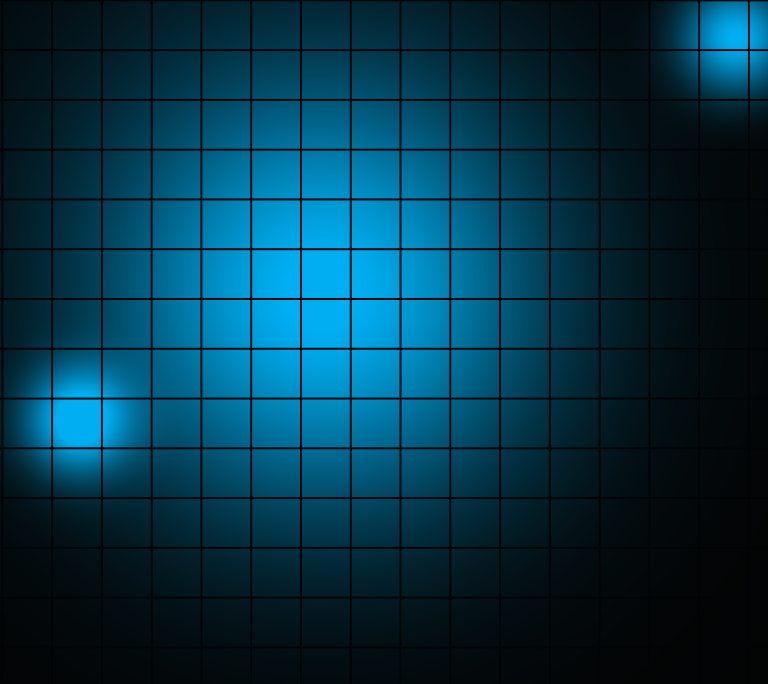
A WebGL 1 fragment shader for this background:

```glsl
precision highp float;
// A black sheet lit from behind by one wide cyan glow and two small lamps,
// overlaid with a thin dark square grid. The lights are summed Gaussians and
// the grid is a repeated line distance; lengths are in canvas heights.

uniform vec2 u_resolution;

const vec3 SHEET_COLOR = vec3(0.012, 0.015, 0.016);
const vec3 LIGHT_COLOR = vec3(0.0, 0.682, 0.945);
const vec3 LINE_COLOR = vec3(0.004, 0.014, 0.02);

const float GRID_PITCH = 0.07277;
const vec2 GRID_ORIGIN = vec2(0.0034, 0.0535);
const float LINE_WIDTH = 0.0029;

// Soft round light with a Gaussian falloff of the given spread.
float glow(vec2 p, vec2 center, float spread) {
  vec2 d = (p - center) / spread;
  return exp(-0.5 * dot(d, d));
}

// Coverage of a square grid of lines, smoothed over one pixel.
float gridLines(vec2 p, float pitch, float width, float pixel) {
  vec2 toLine = abs(mod(p + 0.5 * pitch, pitch) - 0.5 * pitch);
  vec2 cover = clamp((0.5 * width - toLine) / pixel + 0.5, 0.0, 1.0);
  cover *= min(width / pixel, 1.0);
  return max(cover.x, cover.y);
}

void main() {
  float pixel = 1.0 / u_resolution.y;
  vec2 p = gl_FragCoord.xy * pixel;

  // Wide central light with a faint haze toward the upper left.
  float light = 0.98 * glow(p, vec2(0.473, 0.565), 0.221);
  light += 0.07 * glow(p, vec2(0.366, 0.81), 0.32);

  // Small lamps at the left and in the upper right corner.
  light += glow(p, vec2(0.114, 0.385), 0.053);
  light += glow(p, vec2(1.076, 0.944), 0.055);

  vec3 color = mix(SHEET_COLOR, LIGHT_COLOR, min(light, 1.0));

  // Dark grid on top.
  float lines = gridLines(p - GRID_ORIGIN, GRID_PITCH, LINE_WIDTH, pixel);
  color = mix(color, min(color, LINE_COLOR), lines);

  gl_FragColor = vec4(color, 1.0);
}
```
